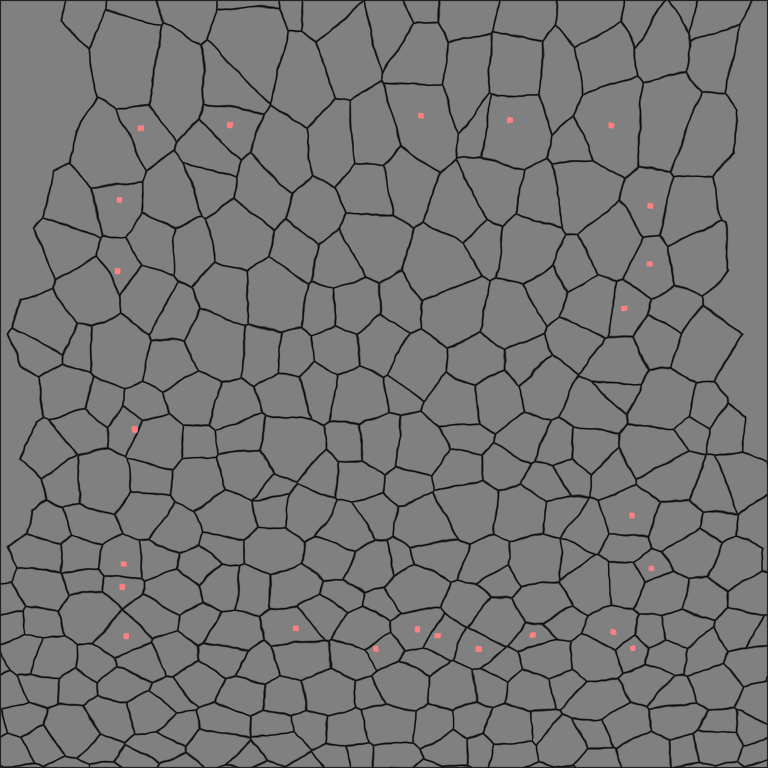
Write a three.js fragment shader that draws this pattern.

```glsl
varying vec2 vUv;

const vec3 CELL_COLOR = vec3(0.5);
const vec3 WALL_COLOR = vec3(0.045);
const vec3 DOT_COLOR = vec3(1.0, 0.5, 0.5);
const float WALL_WIDTH = 0.0023;
const float COLUMNS_BOTTOM = 19.5;
const float COLUMNS_LOSS = 4.0;    // fewer, wider cells towards the top
const float ROWS_BOTTOM = 26.0;    // row density at the lower side
const float ROWS_LOSS = 8.7;       // taller cells towards the top
const float JITTER = 0.72;
const float SIZE_SPREAD = 0.34;
const vec2 WANDER = vec2(0.0055, 0.0015);
const vec2 WANDER_FREQ = vec2(27.0, 105.0);
const vec2 RING_CENTER = vec2(0.5, 0.51);
const vec2 RING_HALF = vec2(0.33, 0.34);
const float RING_BAND = 0.018;
const float DOT_SIZE = 0.0037;
const float SPECK_SIZE = 0.0008;

vec3 hash3(vec2 p) {
  vec3 q = fract(p.xyx * vec3(0.1031, 0.1030, 0.0973));
  q += dot(q, q.yxz + 33.33);
  return fract((q.xxy + q.yzz) * q.zyx);
}

float gradientNoise(vec2 p) {
  vec2 i = floor(p), f = p - i;
  vec2 s = f * f * f * (f * (f * 6.0 - 15.0) + 10.0);
  vec2 e = vec2(0.0, 1.0);
  float a = dot(hash3(i).xy * 2.0 - 1.0, f);
  float b = dot(hash3(i + e.yx).xy * 2.0 - 1.0, f - e.yx);
  float c = dot(hash3(i + e.xy).xy * 2.0 - 1.0, f - e.xy);
  float d = dot(hash3(i + e.yy).xy * 2.0 - 1.0, f - e.yy);
  return mix(mix(a, b, s.x), mix(c, d, s.x), s.y);
}

vec2 noise2(vec2 p) {
  return vec2(gradientNoise(p), gradientNoise(p + vec2(37.3, 71.9)));
}

// Canvas to tissue space, where cells are about one unit wide
vec2 toTissue(vec2 p) {
  return vec2((p.x - 0.5) * (COLUMNS_BOTTOM - COLUMNS_LOSS * p.y),
              p.y * (ROWS_BOTTOM - ROWS_LOSS * p.y));
}

vec2 toCanvas(vec2 t) {
  float root = sqrt(max(ROWS_BOTTOM * ROWS_BOTTOM - 4.0 * ROWS_LOSS * t.y, 0.0));
  float y = (ROWS_BOTTOM - root) / (2.0 * ROWS_LOSS);
  return vec2(t.x / (COLUMNS_BOTTOM - COLUMNS_LOSS * y) + 0.5, y);
}

// Site position in xy, size weight in z; odd rows are staggered
vec3 cellSite(vec2 id) {
  vec3 h = hash3(id + 53.0);
  vec2 offset = 0.5 + JITTER * (h.xy - 0.5) + vec2(0.5 * mod(id.y, 2.0), 0.0);
  return vec3(id + offset, SIZE_SPREAD * h.z * h.z);
}

// Cells by the left and right sides fuse into open margins
bool inMargin(vec2 c) {
  float width = 0.045 * smoothstep(0.2, 0.45, c.y);
  width += 0.05 * smoothstep(0.75, 0.95, c.y) * step(c.x, 0.5);
  return min(c.x, 1.0 - c.x) < width;
}

float boxDistance(vec2 p, vec2 halfSize) {
  vec2 d = abs(p) - halfSize;
  return length(max(d, 0.0)) + min(max(d.x, d.y), 0.0);
}

void main() {
  // Wavy cell walls
  vec2 p = vUv + WANDER.x * noise2(vUv * WANDER_FREQ.x)
               + WANDER.y * noise2(vUv * WANDER_FREQ.y);
  vec2 t = toTissue(p);
  vec2 base = floor(t);
  vec2 density = vec2(COLUMNS_BOTTOM - COLUMNS_LOSS * p.y,
                      ROWS_BOTTOM - 2.0 * ROWS_LOSS * p.y);
  float shear = -COLUMNS_LOSS * (p.x - 0.5);

  // Owning cell of a weighted Voronoi diagram
  float best = 1e3;
  vec2 ownId = base, own = t;
  for (int j = -2; j <= 2; j++) for (int i = -2; i <= 2; i++) {
    vec2 id = base + vec2(float(i), float(j));
    vec3 s = cellSite(id);
    float power = dot(s.xy - t, s.xy - t) - s.z;
    if (power < best) { best = power; ownId = id; own = s.xy; }
  }

  // Nearest wall, measured on the canvas
  vec2 center = toCanvas(own);
  bool ownMargin = inMargin(center);
  float wall = 1.0;
  for (int j = -2; j <= 2; j++) for (int i = -2; i <= 2; i++) {
    vec2 id = base + vec2(float(i), float(j));
    vec3 s = cellSite(id);
    vec2 across = s.xy - own;
    if (dot(across, across) < 1e-5) continue;
    if (ownMargin && inMargin(toCanvas(s.xy))) continue;
    float gap = dot(s.xy - t, s.xy - t) - s.z - best;
    vec2 slope = vec2(across.x * density.x, across.y * density.y + across.x * shear);
    wall = min(wall, 0.5 * gap / length(slope));
  }
  vec2 side = min(vUv, 1.0 - vUv);
  wall = min(wall, min(side.x, side.y));
  vec3 color = mix(WALL_COLOR, CELL_COLOR, smoothstep(0.0, WALL_WIDTH, wall));

  // Large dots along a ring of cells, faint specks inside it
  float ring = boxDistance(center - RING_CENTER, RING_HALF);
  vec2 toDot = p - center;
  bool marked = abs(ring) < RING_BAND && hash3(ownId + 211.0).x < 0.8;
  float dotEdge = boxDistance(toDot, vec2(DOT_SIZE * 0.6)) - DOT_SIZE * 0.4;
  float dotMask = marked ? 1.0 - smoothstep(-0.001, 0.001, dotEdge) : 0.0;
  float speck = 1.0 - smoothstep(0.0, 2.0 * SPECK_SIZE, length(toDot));
  float speckMask = ring < -RING_BAND ? 0.35 * speck : 0.0;
  color = mix(color, DOT_COLOR, max(dotMask, speckMask));
  gl_FragColor = vec4(color, 1.0);
}
```
